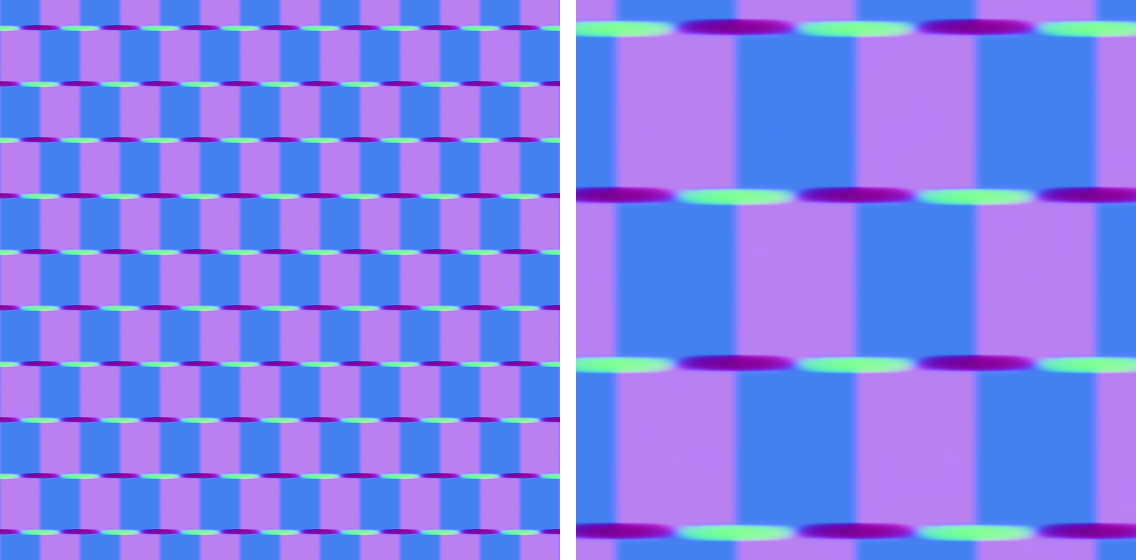
Left, the full canvas; right, a detail of the centre.
A WebGL 2 fragment shader for this texture map:

```glsl
#version 300 es
precision highp float;

uniform vec2 u_resolution;
out vec4 fragColor;

const vec2 GRID = vec2(14.0, 10.0);   // columns and rows of facets
const float FACET_SLOPE = 0.525;      // sideways tilt of each facet
const float STEP_SLOPE = 6.3;         // steepest tilt between rows
const float STEP_HALF_WIDTH = 0.0056; // canvas units
const float STEP_SHIFT = 0.0006;      // step moves toward the higher row
const float HIGH_SIDE_BIAS = 0.0024;  // higher row's facet covers the step
const float CREASE_HALF_WIDTH = 0.0052;
const float GRAIN_CELLS = 56.0;
const float GRAIN_AMOUNT = 0.012;

float hash(vec2 cell) {
  vec3 p = fract(vec3(cell.xyx) * 0.1031);
  p += dot(p, p.yzx + 33.33);
  return fract((p.x + p.y) * p.z);
}

float valueNoise(vec2 p) {
  vec2 cell = floor(p);
  vec2 f = fract(p);
  f = f * f * (3.0 - 2.0 * f);
  float low = mix(hash(cell), hash(cell + vec2(1.0, 0.0)), f.x);
  float high = mix(hash(cell + vec2(0.0, 1.0)), hash(cell + 1.0), f.x);
  return mix(low, high, f.y);
}

// Triangle wave over two columns, from -0.5 to 0.5
float ridgeHeight(float x) {
  return 0.5 - abs(mod(x, 2.0) - 1.0);
}

// Sign of the ridge slope, softened at peaks and valleys
float ridgeSlope(float x) {
  float side = mod(floor(x), 2.0) < 0.5 ? 1.0 : -1.0;
  float toCrease = (0.5 - abs(fract(x) - 0.5)) / GRID.x;
  return side * smoothstep(-0.3 * CREASE_HALF_WIDTH, CREASE_HALF_WIDTH, toCrease);
}

void main() {
  vec2 uv = gl_FragCoord.xy / u_resolution;
  vec2 p = uv * GRID;

  // Nearest row step; alternate rows have opposite ridges
  float belowSign = mod(floor(p.y), 2.0) < 0.5 ? 1.0 : -1.0;
  float toStep = (fract(p.y) - 0.5) / GRID.y;
  float rise = -2.0 * belowSign * ridgeHeight(p.x);
  float lean = clamp(rise * 3.0, -1.0, 1.0);

  // Facet tilt blends from the row below to the row above
  float above = smoothstep(-STEP_HALF_WIDTH, STEP_HALF_WIDTH,
                           toStep + HIGH_SIDE_BIAS * lean);
  float slopeX = FACET_SLOPE * belowSign * ridgeSlope(p.x) * (1.0 - 2.0 * above);

  // Steep wall where the heights of the two rows differ
  float q = (toStep - STEP_SHIFT * lean) / STEP_HALF_WIDTH;
  float wall = max(1.0 - q * q, 0.0);
  float slopeY = STEP_SLOPE * rise * wall * wall;

  // Faint unevenness of the facets
  slopeX += GRAIN_AMOUNT * (valueNoise(uv * GRAIN_CELLS) - 0.5);

  vec3 normal = normalize(vec3(-slopeX, -slopeY, 1.0));
  fragColor = vec4(0.5 + 0.5 * normal, 1.0);
}
```
